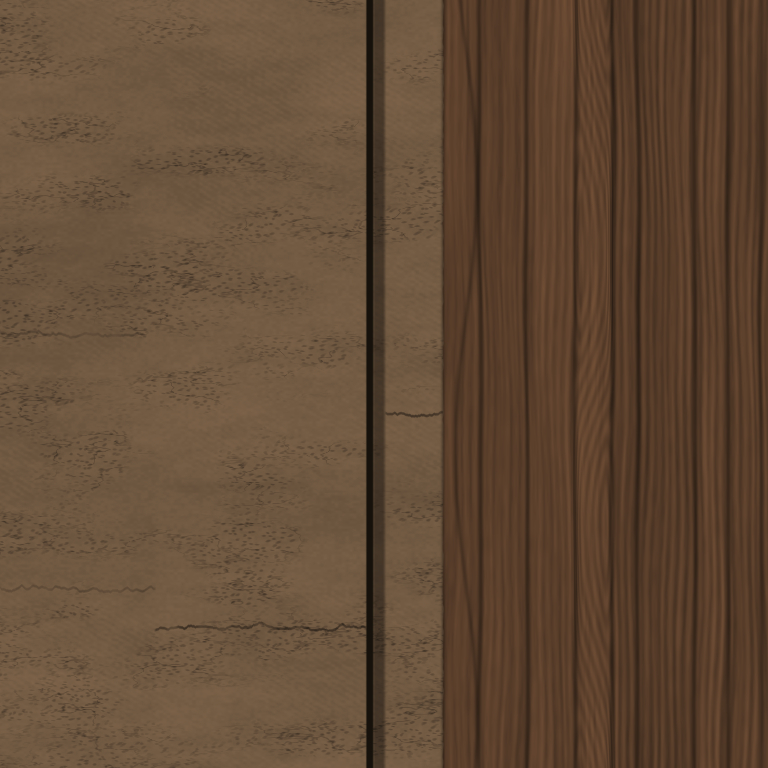
Reproduce this texture procedurally as a WebGL 1 fragment shader.

```glsl
precision highp float;
// A weathered stone panel, a dark shadow gap, a narrow stone strip and dark
// vertical timber. Stone uses stretched value noise with cellular pits;
// timber uses warped sines, fine fibre noise and a set of dark seams.
uniform vec2 u_resolution;

const float GAP_LEFT = 0.477;
const float GAP_RIGHT = 0.486;
const float WOOD_LEFT = 0.577;
const float PANEL_SEAM = 0.202;

float hash(vec2 p) {
  p = fract(p * vec2(0.1031, 0.1137));
  p += dot(p, p.yx + 33.33);
  return fract((p.x + p.y) * p.x * 17.31);
}

float noise(vec2 p) {
  vec2 i = floor(p), f = fract(p);
  f = f * f * (3.0 - 2.0 * f);
  vec2 e = vec2(0.0, 1.0);
  return mix(mix(hash(i), hash(i + e.yx), f.x),
             mix(hash(i + e), hash(i + e.yy), f.x), f.y);
}

float fbm(vec2 p) {
  float sum = 0.0, gain = 0.5;
  for (int i = 0; i < 4; i++) {
    sum += gain * noise(p);
    p = p * 2.03 + vec2(17.3, 9.1);
    gain *= 0.5;
  }
  return sum / 0.9375;
}

// Distance to the nearest scattered cell point
float cells(vec2 p) {
  vec2 id = floor(p);
  float nearest = 2.0;
  for (int y = -1; y <= 1; y++) {
    for (int x = -1; x <= 1; x++) {
      vec2 c = id + vec2(float(x), float(y));
      vec2 q = c + vec2(hash(c + 3.7), hash(c + 41.2));
      nearest = min(nearest, length(p - q));
    }
  }
  return nearest;
}

float band(float x, float a, float b, float soft) {
  return smoothstep(a - soft, a + soft, x) * (1.0 - smoothstep(b - soft, b + soft, x));
}

// Jagged horizontal crack between two x positions
float crack(vec2 p, float height, float x0, float x1) {
  float jag = (fbm(vec2(p.x * 65.0, height * 91.0)) - 0.5) * 0.016;
  float d = abs(p.y - height - jag);
  float wear = 0.45 + 0.55 * noise(vec2(p.x * 80.0, height * 37.0));
  return (1.0 - smoothstep(0.0005, 0.0028, d)) * band(p.x, x0, x1, 0.002) * wear;
}

vec3 stone(vec2 p) {
  float broad = fbm(p * vec2(4.0, 9.0) + 5.0);
  float strata = fbm(p * vec2(16.0, 60.0));
  float grit = noise(p * vec2(210.0, 300.0)) - 0.5;
  float tone = 0.985 + 0.16 * (broad - 0.5) + 0.10 * (strata - 0.5) + 0.06 * grit;

  // Diagonal combing and the faint vertical join
  float comb = sin(dot(p, vec2(430.0, 720.0)) + 5.0 * broad);
  tone += 0.013 * comb * smoothstep(0.35, 0.65, noise(p * 7.0));
  tone += 0.022 * band(p.x, PANEL_SEAM, 0.30, 0.006) * band(p.y, 0.0, 0.42, 0.02);

  // Pits gather in horizontal drifts, most of all on the left
  float leftWear = 1.0 - smoothstep(0.14, 0.24, p.x);
  float wornBand = leftWear * exp(-pow((p.y - 0.69) / 0.13, 2.0));
  float drift = smoothstep(0.46, 0.72, fbm(p * vec2(9.0, 24.0) + 31.0) + 0.10 * wornBand);
  float pit = 1.0 - smoothstep(0.08, 0.36, cells(p * vec2(85.0, 170.0) + 2.0 * strata));
  float scar = 1.0 - smoothstep(0.0, 0.035, abs(fbm(p * vec2(20.0, 65.0) + 7.0) - 0.5));
  tone -= drift * (0.20 * pit + 0.17 * scar) + 0.055 * wornBand;

  float cracks = crack(p, 0.184, PANEL_SEAM, GAP_LEFT) + crack(p, 0.462, 0.502, WOOD_LEFT);
  cracks += 0.5 * (crack(p, 0.564, 0.0, 0.19) + crack(p, 0.233, 0.0, PANEL_SEAM));
  return vec3(0.452, 0.357, 0.264) * tone * (1.0 - 0.48 * min(cracks, 1.0));
}

// Four soft vertical seams at once, weighted by strength
float seams(float x, vec4 at, vec4 strength) {
  vec4 d = (vec4(x) - at) / 0.0034;
  return dot(exp(-d * d), strength);
}

vec3 wood(vec2 p) {
  float sway = 0.003 * sin(p.y * 7.0 + p.x * 23.0) + 0.0016 * sin(p.y * 19.0 + p.x * 41.0);
  float x = p.x + sway;
  // Arched figure in the middle boards
  float arch = band(p.x, 0.75, 0.795, 0.008) * 0.035 * sin(p.y * 8.5 - 1.0);
  float rings = sin((x + arch) * 610.0 + 3.0 * noise(vec2(x * 32.0, p.y * 2.0)));
  float ringDepth = mix(0.035, 0.10, smoothstep(0.61, 0.85, p.x));
  float fibre = noise(vec2(x * 270.0, p.y * 5.0)) - 0.5;
  float pores = noise(vec2(x * 430.0, p.y * 48.0)) - 0.5;
  float boards = noise(vec2(x * 26.0, p.y * 0.8)) - 0.5;
  float tone = 1.02 + ringDepth * rings + 0.19 * fibre + 0.08 * pores + 0.18 * boards;
  tone += 0.06 * band(p.x, 0.69, 0.79, 0.01) - 0.10 * band(p.x, 0.797, 0.832, 0.005);

  float dark = seams(p.x + sway * 0.35, vec4(0.625, 0.686, 0.749, 0.797), vec4(0.34, 0.36, 0.38, 0.40));
  dark += seams(p.x + sway * 0.35, vec4(0.831, 0.905, 0.948, 0.991), vec4(0.34, 0.40, 0.40, 0.32));
  float vein = 0.607 + 0.014 * sin(p.y * 9.0 + 1.0);
  dark += 0.22 * exp(-pow((p.x - vein) / 0.003, 2.0));
  return vec3(0.345, 0.240, 0.164) * tone * (1.0 - min(dark, 0.6));
}

void main() {
  vec2 p = gl_FragCoord.xy / u_resolution;
  float edge = 0.8 / u_resolution.x;
  float chip = 0.0015 * (noise(vec2(p.y * 130.0, 4.0)) - 0.5);
  vec3 color = mix(stone(p), wood(p), smoothstep(-edge, edge, p.x - WOOD_LEFT - chip));

  // Contact shade beside the timber, then the recessed gap and its soft wall
  color *= 1.0 - 0.30 * exp(-pow((p.x - WOOD_LEFT) / 0.0025, 2.0));
  color *= 1.0 - 0.40 * band(p.x, GAP_RIGHT, 0.501, 0.003);
  color = mix(color, vec3(0.085, 0.068, 0.042), band(p.x, GAP_LEFT, GAP_RIGHT, 0.0015));
  gl_FragColor = vec4(color, 1.0);
}
```
